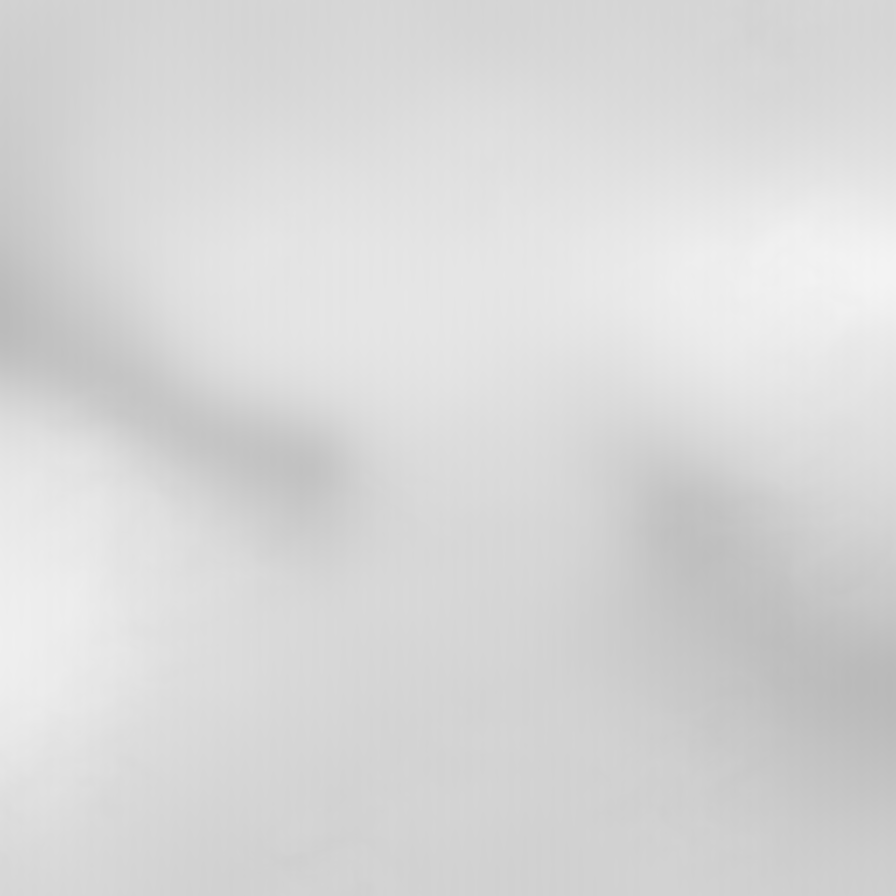
This texture is drawn by a Shadertoy shader. Its source:

```glsl
vec2 randomGradient(vec2 cell) {
    vec3 q = fract(cell.xyx * vec3(0.1031, 0.1030, 0.0973));
    q += dot(q, q.yzx + 33.33);
    float angle = 6.2832 * fract((q.x + q.y) * q.z);
    return vec2(cos(angle), sin(angle));
}

float gradientNoise(vec2 p) {
    vec2 cell = floor(p), f = p - cell;
    vec2 blend = f * f * f * (f * (f * 6.0 - 15.0) + 10.0);
    vec2 right = vec2(1, 0), up = vec2(0, 1);
    float low = mix(dot(randomGradient(cell), f),
                    dot(randomGradient(cell + right), f - right), blend.x);
    float high = mix(dot(randomGradient(cell + up), f - up),
                     dot(randomGradient(cell + 1.0), f - 1.0), blend.x);
    return mix(low, high, blend.y);
}

float fbm(vec2 p) {
    float sum = 0.0, weight = 0.5;
    for (int i = 0; i < 4; i++) {
        sum += weight * gradientNoise(p);
        p = mat2(1.6, 1.2, -1.2, 1.6) * p + 7.3;
        weight *= 0.5;
    }
    return sum;
}

// Soft elliptical patch, turned by an angle
float softPatch(vec2 p, vec2 centre, vec2 radii, float angle) {
    float c = cos(angle), s = sin(angle);
    vec2 d = mat2(c, -s, s, c) * (p - centre) / radii;
    return exp(-dot(d, d));
}

// Soft band around a line segment
float softStreak(vec2 p, vec2 a, vec2 b, float width) {
    vec2 along = b - a;
    float t = clamp(dot(p - a, along) / dot(along, along), 0.0, 1.0);
    float d = length(p - a - t * along) / width;
    return exp(-d * d);
}

void mainImage(out vec4 fragColor, in vec2 fragCoord) {
    vec2 uv = fragCoord / iResolution.xy;

    // Gentle drift of the cloud edges
    vec2 p = uv + 0.045 * vec2(gradientNoise(uv * 5.0 + 3.7), gradientNoise(uv * 5.0 + 19.2));

    // Vertical haze, brightest above the middle
    float haze = (p.y - 0.68) / 0.16;
    float grey = mix(0.82, 0.855, smoothstep(0.0, 0.5, p.y));
    grey += 0.042 * exp(-haze * haze) - 0.02 * smoothstep(0.8, 1.0, p.y);

    // Glowing patches
    grey += 0.055 * softPatch(p, vec2(0.98, 0.69), vec2(0.25, 0.11), 0.1);
    grey += 0.09 * softPatch(p, vec2(0.0, 0.28), vec2(0.2, 0.22), 0.0);

    // Shadows on the left
    grey -= 0.105 * softStreak(p, vec2(-0.05, 0.665), vec2(0.33, 0.46), 0.08);
    grey -= 0.1 * softPatch(p, vec2(-0.02, 0.75), vec2(0.15, 0.18), 0.0);

    // Shadows on the right
    grey -= 0.09 * softPatch(p, vec2(0.88, 0.28), vec2(0.25, 0.15), -0.6);
    grey -= 0.05 * softPatch(p, vec2(0.77, 0.42), vec2(0.09, 0.07), -0.6);
    grey -= 0.04 * softPatch(p, vec2(1.02, 0.22), vec2(0.1, 0.1), 0.0);

    // Faint wisps, clearer in scattered places
    float wispiness = smoothstep(-0.1, 0.4, gradientNoise(uv * 4.0 + 11.0));
    grey += 0.015 * fbm(uv * 6.0);
    grey += 0.025 * wispiness * fbm(p * vec2(20.0, 26.0) + 2.0 * fbm(uv * 9.0));

    // Barely visible upright ribbing
    grey += 0.0015 * cos(uv.x * 64.0 * 6.2832);

    fragColor = vec4(vec3(grey), 1.0);
}
```
